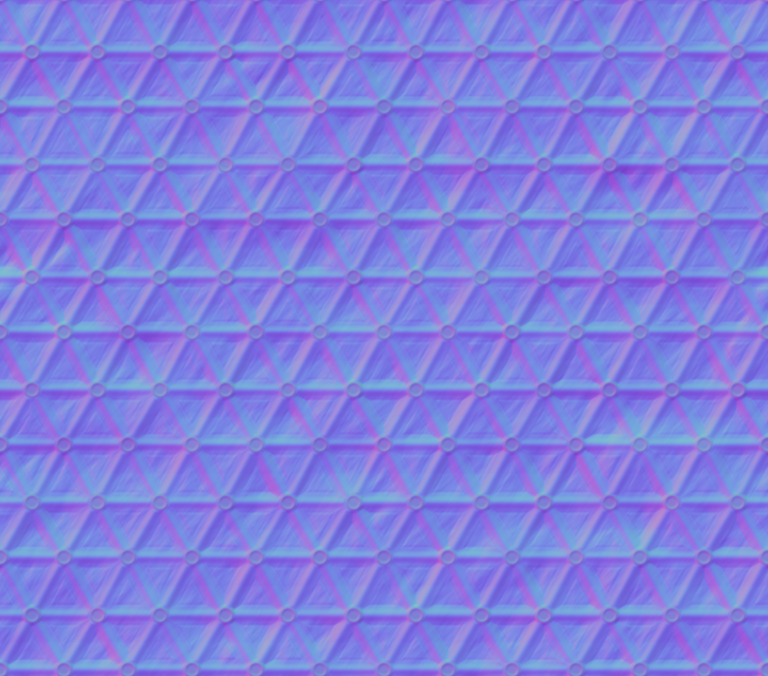
Write a WebGL 2 fragment shader that draws this texture map.

```glsl
#version 300 es
precision highp float;
// Tangent-space normal map of a riveted triangular lattice over dented panels.
// A height field (rounded bars, studs, wrapping noise) is differentiated
// numerically; its normal is skewed slightly and encoded with red facing left.

#define REPEATS 12.0       // studs across and rows up; even, so rows wrap
#define ROW_HEIGHT 0.879   // row spacing relative to stud spacing
#define ROW_OFFSET 0.11    // height of the lowest row, in rows
#define ROW_SHIFT 0.03     // how far every second row sits low
#define BAR_WIDTH 0.074
#define BAR_HEIGHT 0.033
#define SAG_HEIGHT 0.042   // how far the panels dip between bars
#define LIP_DISTANCE 0.16  // fine groove framing each panel
#define STUD_RADIUS 0.138
#define SWELL_HEIGHT 0.12  // broad unevenness
#define DENT_HEIGHT 0.062  // hammered dents
#define SAMPLE_STEP 0.018

uniform vec2 u_resolution;
out vec4 fragColor;

// Integer hash of a lattice point, 0 to 1
float hash(vec2 cell) {
    uvec2 k = uvec2(cell);
    uint h = k.x * 1664525u + k.y * 22695477u + 12345u;
    h = (h ^ (h >> 15)) * 2246822519u;
    h = (h ^ (h >> 13)) * 3266489917u;
    return float((h ^ (h >> 16)) & 65535u) / 65535.0;
}

// Value noise over the unit square that wraps after whole cells
float wrapNoise(vec2 uv, vec2 period) {
    vec2 p = uv * period, i = floor(p), f = p - i;
    f = f * f * f * (f * (f * 6.0 - 15.0) + 10.0);
    vec2 a = mod(i, period), b = mod(i + 1.0, period);
    return mix(mix(hash(a), hash(vec2(b.x, a.y)), f.x),
               mix(hash(vec2(a.x, b.y)), hash(b), f.x), f.y) - 0.5;
}

// Layered dents; the whole-number shear slants them and keeps the wrap
float dents(vec2 uv) {
    vec2 period = vec2(26.0, 25.0);
    float sum = 0.0, amplitude = 1.0;
    for (int i = 0; i < 4; i++) {
        sum += amplitude * wrapNoise(vec2(uv.x, uv.y - uv.x), period);
        period = period * 2.0 + 1.0;
        amplitude *= 0.34;
    }
    return sum;
}

float bell(float x) { return exp(-x * x); }

// Distances to the horizontal, rising and falling bars
vec3 barDistances(vec2 p) {
    vec3 lines = vec3(p.y, p.x - 0.5 * p.y, p.x + 0.5 * p.y);
    float slant = ROW_HEIGHT / length(vec2(0.5, ROW_HEIGHT));
    return abs(lines - round(lines)) * vec3(ROW_HEIGHT, slant, slant);
}

// Distance to the nearest stud; odd ones in odd rows sit a little right
float studDistance(vec2 p) {
    float nearest = 1.0;
    for (int i = 0; i < 2; i++) {
        float row = floor(p.y) + float(i);
        float shift = 0.5 * mod(row, 2.0);
        float column = round(p.x - shift);
        float nudge = 0.05 * shift * mod(column, 2.0);
        vec2 stud = vec2(column + shift + nudge, row);
        nearest = min(nearest, length((p - stud) * vec2(1.0, ROW_HEIGHT)));
    }
    return nearest;
}

float surfaceHeight(vec2 p) {
    vec3 d = barDistances(p);
    float edge = min(d.x, min(d.y, d.z));
    vec2 uv = p / REPEATS;

    // Bars and the shallow dip of the panels; falling bars are lower
    vec3 weight = vec3(1.0, 1.12, 0.8);
    vec3 gap = 1.0 - weight * exp(-d * d / (BAR_WIDTH * BAR_WIDTH));
    float height = BAR_HEIGHT * (1.0 - gap.x * gap.y * gap.z);
    height += SAG_HEIGHT * dot(exp(-sqrt(d * d + 0.006) / 0.22), weight);
    height -= 0.0035 * bell((edge - LIP_DISTANCE) / 0.022);

    // Dents, softer on the bars
    float panel = smoothstep(0.03, 0.2, edge);
    height += DENT_HEIGHT * dents(uv) * mix(0.25, 1.0, panel);

    // Dished studs with a raised rim
    float r = studDistance(p);
    float top = 0.1 + 0.011 * bell((r - 0.76 * STUD_RADIUS) / 0.027);
    height = mix(top, height, smoothstep(0.8, 1.25, r / STUD_RADIUS));
    return height + SWELL_HEIGHT * wrapNoise(uv, vec2(11.0, 13.0));
}

void main() {
    vec2 uv = gl_FragCoord.xy / u_resolution;
    vec2 p = uv * REPEATS - vec2(0.0, ROW_OFFSET);
    p.y += ROW_SHIFT * (0.5 - 0.5 * cos(3.14159 * p.y));

    // Central differences
    vec2 dx = vec2(SAMPLE_STEP, 0.0), dy = vec2(0.0, SAMPLE_STEP / ROW_HEIGHT);
    vec2 slope = vec2(surfaceHeight(p + dx) - surfaceHeight(p - dx),
                      surfaceHeight(p + dy) - surfaceHeight(p - dy));
    vec3 normal = normalize(vec3(-slope / (2.0 * SAMPLE_STEP), 1.0));

    // Skew the axes, then encode with the right-facing side compressed
    float left = -normal.x - 0.12 * normal.y;
    float up = normal.y + 0.14 * min(normal.x, 0.0) - 0.1 * max(normal.x, 0.0);
    float red = 0.48 + 0.42 * max(left, 0.0) + 0.12 * min(left, 0.0);
    vec3 colour = vec3(red, 0.51 + 0.39 * up, 0.48 + 0.42 * normal.z);
    float stud = 1.0 - smoothstep(0.8, 1.1, studDistance(p) / STUD_RADIUS);
    colour *= mix(vec3(1.0), vec3(1.03, 0.97, 0.93), stud);
    fragColor = vec4(colour, 1.0);
}
```
